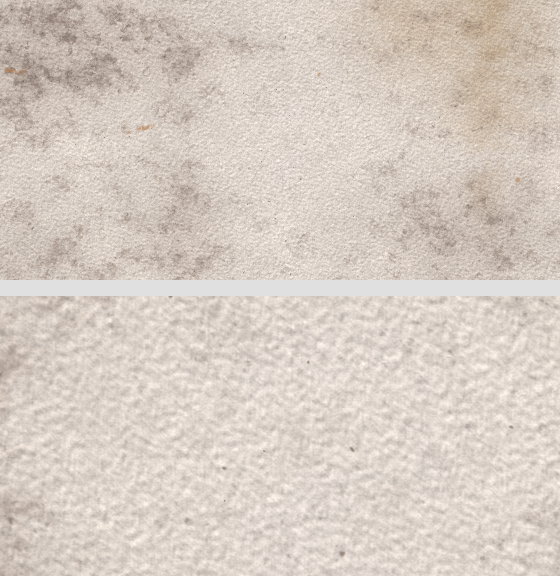
Top, the full canvas; bottom, a detail of the centre.
A Shadertoy shader for this texture:

```glsl
// Weathered pale plaster: fine lit grain, grey-brown stains, ochre wash and rust flecks.

vec2 hash2(vec2 cell) {
    vec3 q = fract(cell.xyx * vec3(.1031, .1030, .0973));
    q += dot(q, q.yzx + 33.33);
    return fract((q.xx + q.yz) * q.zy);
}

float cornerRamp(vec2 cell, vec2 offset) {
    float angle = 6.2832 * hash2(cell).x;
    return dot(vec2(cos(angle), sin(angle)), offset);
}

float gradientNoise(vec2 p) {
    vec2 i = floor(p), f = p - i, e = vec2(1, 0);
    vec2 u = f * f * f * (f * (f * 6. - 15.) + 10.);
    return mix(mix(cornerRamp(i, f), cornerRamp(i + e, f - e), u.x),
               mix(cornerRamp(i + e.yx, f - e.yx), cornerRamp(i + 1., f - 1.), u.x), u.y);
}

float fbm(vec2 p, int octaves) {
    float sum = 0., amplitude = 1.;
    for (int i = 0; i < octaves; i++) {
        sum += amplitude * gradientNoise(p);
        p = mat2(1.6, 1.2, -1.2, 1.6) * p + 17.3;
        amplitude *= .68;
    }
    return sum;
}

// Soft elliptical region, 1 at its centre
float zone(vec2 p, vec2 centre, vec2 radius) {
    vec2 d = (p - centre) / radius;
    return exp(-dot(d, d));
}

float segment(vec2 p, vec2 a, vec2 b) {
    vec2 d = b - a;
    return length(p - a - d * clamp(dot(p - a, d) / dot(d, d), 0., 1.));
}

// One small fleck in some cells of a grid
float flecks(vec2 p, float scale, float share) {
    vec2 cell = floor(p * scale);
    vec2 spot = hash2(cell + 71.), pick = hash2(cell + 213.);
    float radius = mix(.03, .08, pick.y * pick.y);
    float d = length(fract(p * scale) - .2 - .6 * spot);
    return step(pick.x, share) * (1. - smoothstep(radius * .3, radius * 1.5, d));
}

void mainImage(out vec4 fragColor, in vec2 fragCoord) {
    vec2 p = fragCoord / iResolution.y;
    vec2 warp = vec2(gradientNoise(p * 60.), gradientNoise(p * 60. + 31.));
    vec2 rough = p + .008 * warp;
    float cloud = fbm(p * 3. + 5., 5);
    float blotch = fbm(rough * vec2(7, 9) + 40., 6);
    float mottle = fbm(rough * 26. + 90., 4);
    float speckle = fbm(p * vec2(62, 70) + 130., 3);

    // Base plaster with broad clouds and mottling
    vec3 color = vec3(.868, .828, .793) * (1. + .05 * cloud + .045 * mottle);

    // Ochre wash on the right
    float ochre = zone(p, vec2(1.78, .86), vec2(.18, .38))
                + .55 * zone(p, vec2(1.42, .93), vec2(.22, .24))
                + .45 * zone(p, vec2(1.73, .36), vec2(.06, .2));
    ochre *= clamp(.8 + .5 * cloud + .4 * blotch, 0., 1.);
    color = mix(color, vec3(.715, .615, .495), .85 * clamp(ochre, 0., 1.));

    // Grey-brown stains: a soft veil, ragged blotches and dark crusts
    float damp = zone(p, vec2(.24, .88), vec2(.36, .2))
               + .7 * zone(p, vec2(.08, .68), vec2(.26, .18))
               + .55 * zone(p, vec2(.68, .77), vec2(.22, .18))
               + .75 * zone(p, vec2(.67, .2), vec2(.17, .24))
               + .55 * zone(p, vec2(.08, .08), vec2(.36, .2))
               + .75 * zone(p, vec2(1.66, .18), vec2(.36, .26));
    damp = min(damp, 1.1);
    color = mix(color, vec3(.66, .595, .55), .34 * damp);
    float stain = smoothstep(-.4, .85, blotch + .6 * mottle + .25 * speckle + .6 * damp - .4);
    color = mix(color, vec3(.61, .54, .495), .55 * stain);
    float crust = smoothstep(.3, .9, mottle + .5 * blotch + .25 * speckle + .3 * damp - .1);
    color = mix(color, vec3(.47, .41, .38), .42 * crust * damp);

    // Chalky pale patches
    float chalk = zone(p, vec2(1.06, .48), vec2(.32, .36))
                + zone(p, vec2(1.79, .46), vec2(.14, .08))
                + .8 * zone(p, vec2(1.6, .42), vec2(.13, .07));
    color = mix(color, vec3(.895, .862, .84), .7 * min(chalk, 1.) * smoothstep(-.7, .4, blotch + .4 * mottle));

    // Fine relief lit from the upper left, speckle and small shaded pits
    vec2 grain = mat2(.94, .34, -.34, .94) * p * vec2(84, 100);
    float relief = fbm(grain, 3) - fbm(grain + vec2(-.35, .45), 3);
    float pits = smoothstep(.25, .85, fbm(grain * .7 + 60., 3));
    color *= 1.008 + .105 * relief - .055 * speckle - .13 * pits * (.6 + stain);

    // Hairline crack
    float crack = segment(p + .012 * warp, vec2(1.48, .5), vec2(1.8, .555));
    color *= 1. - .2 * (1. - smoothstep(.001, .005, crack)) * smoothstep(-.1, .4, mottle);

    // Rust streaks and scattered flecks
    float streak = min(segment(rough, vec2(.45, .525), vec2(.59, .562)),
                       segment(rough, vec2(.02, .75), vec2(.08, .742)));
    float rust = (1. - smoothstep(.002, .01, streak)) * smoothstep(-.3, .3, mottle + .2 * relief);
    rust = max(rust, .8 * flecks(rough, 10., .04));
    color = mix(color, vec3(.69, .48, .31), .7 * rust);
    color = mix(color, vec3(.45, .37, .31), .6 * flecks(rough + 3.7, 20., .06));

    fragColor = vec4(clamp(color, 0., 1.), 1.);
}
```
